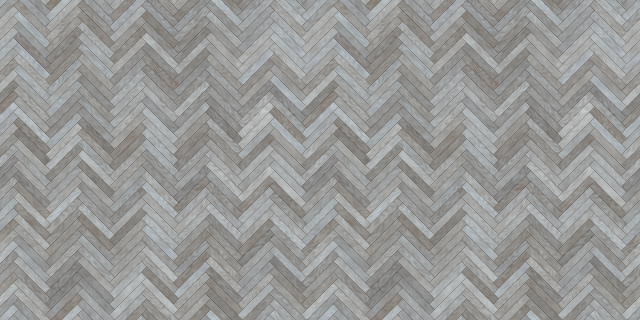
A Shadertoy shader for this texture:

```glsl
// Weathered grey oak parquet laid in herringbone: 10 zigzags across, 30 planks down.
// The plane is turned by 45 degrees and measured in plank widths; each plank gets
// a wrapped index that seeds its tone, tint and gradient-noise wood grain.

const float TAU = 6.2831853;
const float PLANK_LENGTH = 6.0;          // in plank widths
const vec2 TILE_PLANKS = vec2(5.0, 30.0); // zigzags and rows in one square tile

// Integer hash, three values in 0..1
vec3 hash(vec3 p) {
    uvec3 v = uvec3(ivec3(p)) * 1664525u + 1013904223u;
    v.x += v.y * v.z; v.y += v.z * v.x; v.z += v.x * v.y;
    v ^= v >> 16u;
    v.x += v.y * v.z; v.y += v.z * v.x; v.z += v.x * v.y;
    return vec3(v >> 16u) / 65535.0;
}

float cornerSlope(vec2 cell, vec2 offset) {
    float angle = TAU * hash(vec3(cell, 7.0)).x;
    return dot(vec2(cos(angle), sin(angle)), offset);
}

float gradientNoise(vec2 p) {
    vec2 i = floor(p), f = p - i, e = vec2(0.0, 1.0);
    vec2 w = f * f * f * (f * (f * 6.0 - 15.0) + 10.0);
    return mix(mix(cornerSlope(i, f), cornerSlope(i + e.yx, f - e.yx), w.x),
               mix(cornerSlope(i + e, f - e), cornerSlope(i + 1.0, f - 1.0), w.x), w.y);
}

// Finds the plank under q: position along and across it, and its wrapped index
void findPlank(vec2 q, out vec2 local, out vec3 index) {
    float period = 2.0 * PLANK_LENGTH;
    vec2 lane = floor(q);
    float along = q.x - lane.y;
    float strip = floor(along / period);
    along -= strip * period;
    if (along < PLANK_LENGTH) {          // rising plank
        local = vec2(along, q.y - lane.y);
        index = vec3(strip, lane.y + strip * PLANK_LENGTH, 0.0);
    } else {                             // falling plank
        along = q.y - lane.x - 1.0;
        strip = -floor(along / period) - 1.0;
        local = vec2(mod(along, period), q.x - lane.x);
        index = vec3(strip, lane.x - (strip + 1.0) * PLANK_LENGTH, 1.0);
    }
    index.xy = mod(index.xy, TILE_PLANKS);
}

vec3 parquet(vec2 p, float pixel) {
    // Turn so that one row step is (1, 1); the shift puts peaks on the left edge
    p.x += 0.05 - 0.25 / TILE_PLANKS.y + 0.15 - 0.15;
    vec2 q = TILE_PLANKS.y * vec2(p.x + p.y, p.y - p.x);
    vec2 local;
    vec3 index;
    findPlank(q, local, index);
    vec3 trait = hash(index + 11.0);
    vec3 look = hash(index + 53.0);
    vec2 seed = floor(trait.yz * 200.0);

    // Growth rings, fine fibres and a slow drift of tone along the plank
    float bend = gradientNoise(local * vec2(0.4, 1.3) + seed);
    float rings = sin(TAU * (local.y * 2.0 + 3.5 * bend + look.x));
    float fibre = gradientNoise(local * vec2(1.4, 11.0) + seed + 31.0);
    float drift = gradientNoise(local * vec2(0.5, 0.8) + seed + 67.0);
    float tone = 0.52 + 0.62 * (trait.x - 0.5) + 0.22 * drift
               + 0.28 * fibre + mix(0.03, 0.14, look.y) * rings;

    // Warm brown grey to cool pale grey, with a slight tint per plank
    vec3 wood = mix(vec3(0.47, 0.445, 0.42), vec3(0.74, 0.77, 0.785), clamp(tone, -0.1, 1.1));
    wood += (look.z - 0.5) * vec3(0.022, 0.0, -0.022);

    // Thin dark joints
    vec2 edge = min(local, vec2(PLANK_LENGTH, 1.0) - local);
    float joint = 1.0 - smoothstep(0.04 - 0.5 * pixel, 0.04 + 0.5 * pixel, min(edge.x, edge.y));
    return wood * mix(vec3(1.0), vec3(0.74, 0.72, 0.70), joint);
}

void mainImage(out vec4 fragColor, in vec2 fragCoord) {
    // Two square tiles side by side, averaged over 3 x 3 samples per pixel
    const int SAMPLES = 3;
    float pixel = 1.414 * TILE_PLANKS.y / (iResolution.y * float(SAMPLES));
    vec3 sum = vec3(0.0);
    for (int i = 0; i < SAMPLES * SAMPLES; i++) {
        vec2 jitter = (vec2(i % SAMPLES, i / SAMPLES) + 0.5) / float(SAMPLES) - 0.5;
        vec2 p = (fragCoord + jitter) / iResolution.xy * vec2(2.0, 1.0);
        sum += parquet(p, pixel);
    }
    fragColor = vec4(sum / float(SAMPLES * SAMPLES), 1.0);
}
```
